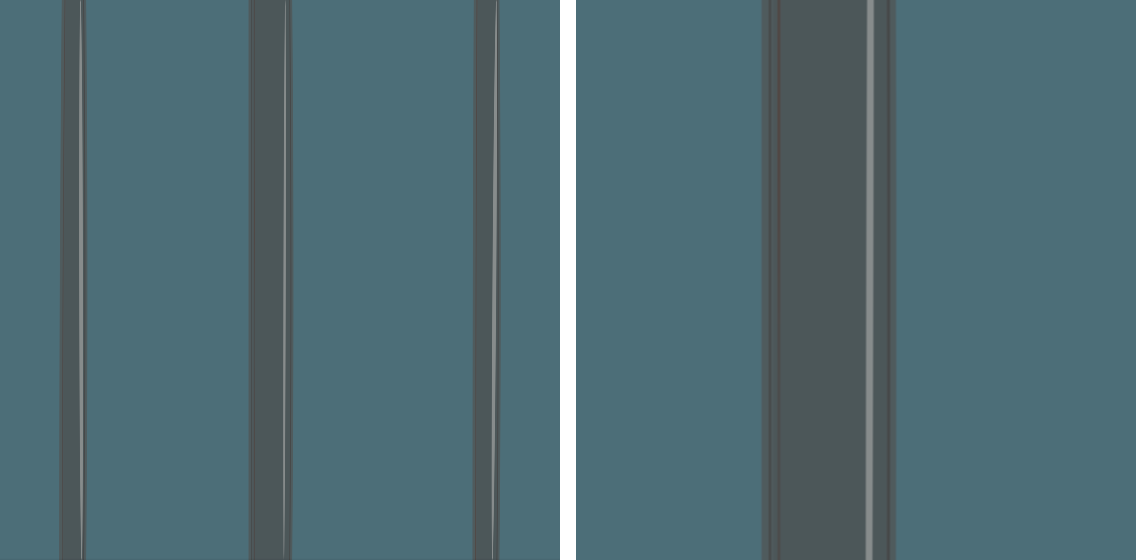
Left: the whole. Right: its middle third, enlarged.
A three.js fragment shader for this pattern:

```glsl
// Three upright grey bars with dark grooves and tapering highlights on a teal ground.
varying vec2 vUv;

const float BAR_COUNT = 3.0;
const float SOFT = 0.0009;
const vec3 TEAL = vec3(0.30, 0.43, 0.47);
const vec3 BODY = vec3(0.30, 0.34, 0.35);
const vec3 RIM = vec3(0.31, 0.355, 0.365);
const vec3 GROOVE = vec3(0.27, 0.27, 0.27);
const vec3 RUST = vec3(0.33, 0.27, 0.25);
const vec3 GLINT = vec3(0.53, 0.55, 0.55);

float hash(float n) {
  return fract(sin(n * 127.1) * 43758.5453);
}

float noise(float x) {
  float f = fract(x);
  return mix(hash(floor(x)), hash(floor(x) + 1.0), f * f * (3.0 - 2.0 * f));
}

// Coverage of the span between two edges
float span(float x, float left, float right) {
  return smoothstep(left - SOFT, left + SOFT, x)
       * (1.0 - smoothstep(right - SOFT, right + SOFT, x));
}

// Coverage of a line, fading as it becomes thinner than the soft edge
float line(float x, float center, float width) {
  float reach = 0.5 * width + SOFT;
  float cover = 1.0 - smoothstep(max(0.5 * width - SOFT, 0.0), reach, abs(x - center));
  return cover * min(width / SOFT, 1.0);
}

// Spacing widens slightly from left to right
float barCenter(float i) {
  return 0.131 + 0.337 * i + 0.016 * i * i;
}

vec3 drawBar(vec3 color, vec2 p, float i) {
  float wide = mod(i, 2.0);
  float bulge = 4.0 * p.y * (1.0 - p.y);
  float halfWidth = 0.0243 + 0.0149 * wide;
  float left = barCenter(i) - halfWidth - 0.001 + 0.0045 * p.y * p.y * (1.0 - 0.25 * i) * (1.0 - wide);
  float right = barCenter(i) + halfWidth - 0.0014 + 0.0022 * bulge;

  // Body and paler rims
  color = mix(color, RIM, span(p.x, left, right));
  color = mix(color, BODY, span(p.x, left + 0.007, right - 0.005));

  // Grooves of uneven depth, with a rusty tint on the left
  float wear = noise(p.y * 5.0 + i * 17.0);
  vec3 leftTone = mix(GROOVE, RUST, 0.35 + 0.5 * wear);
  float leftGroove = left + 0.0058 + 0.0045 * wide;
  color = mix(color, leftTone, line(p.x, leftGroove, 0.0016) * (0.6 + 0.35 * wear));
  color = mix(color, GROOVE, line(p.x, left + 0.005, 0.0014) * 0.75 * wide);
  color = mix(color, GROOVE, line(p.x, right - 0.0045, 0.0018) * 0.85);

  // Leaning highlight, thinning toward its ends
  float lean = (0.0045 * i - 0.002) * (p.y - 0.5);
  float glintX = barCenter(i) + halfWidth - 0.0105 - 0.0045 * wide + lean;
  float taper = sqrt(max(bulge, 0.0));
  float glintWidth = (0.0068 - 0.0026 * wide) * taper;
  return mix(color, GLINT, line(p.x, glintX, glintWidth));
}

void main() {
  vec3 color = TEAL;
  for (float i = 0.0; i < BAR_COUNT; i += 1.0) {
    color = drawBar(color, vUv, i);
  }

  // Faint shade along the bottom edge
  color *= 1.0 - 0.06 * (1.0 - smoothstep(0.0, 0.004, vUv.y));
  gl_FragColor = vec4(color, 1.0);
}
```
